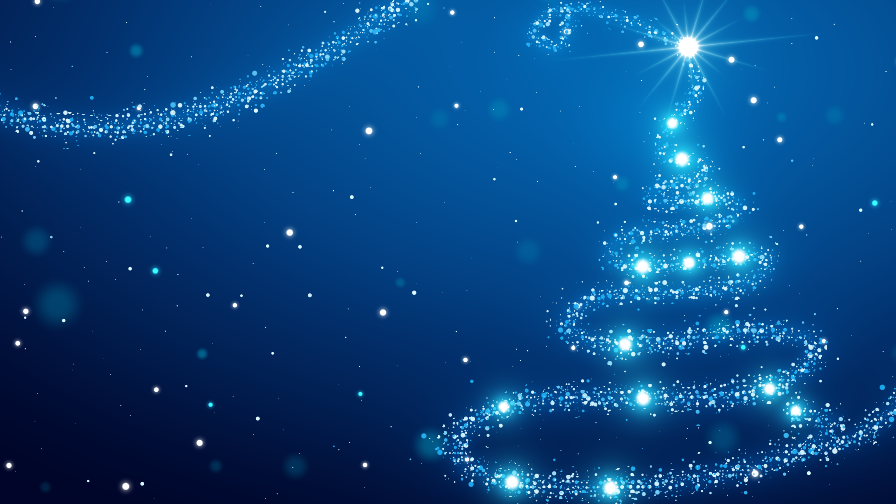
A Shadertoy shader for this background:

```glsl
const vec3 DEEP = vec3(0.0, 0.02, 0.16);
const vec3 MID = vec3(0.01, 0.21, 0.46);
const vec3 BRIGHT = vec3(0.01, 0.38, 0.67);
const vec3 AZURE = vec3(0.0, 0.45, 0.92);
const vec3 TEAL = vec3(0.0, 0.62, 0.75);
const vec3 CYAN = vec3(0.15, 0.80, 0.95);
const vec3 ICE = vec3(0.85, 0.97, 1.0);
const vec2 LIGHT_CENTER = vec2(1.25, 0.86);
const vec2 HAZE_CENTER = vec2(1.29, 0.76);
const vec2 STAR = vec2(1.366, 0.907);
const float STAR_TILT = 0.1;
const float PI = 3.14159265;
const int RAYS = 8;
const int TURNS = 12;
const int STEPS = 10;
const int LAMPS = 13;

// Turning points of the garland: x, y, sag of the span that follows
const vec3 TURN[13] = vec3[13](
    vec3(1.366, 0.907, 0.0), vec3(1.382, 0.833, 0.0), vec3(1.312, 0.704, 0.0),
    vec3(1.400, 0.664, 0.0), vec3(1.296, 0.611, 0.0), vec3(1.465, 0.595, 0.0),
    vec3(1.211, 0.495, 0.012), vec3(1.523, 0.486, 0.0), vec3(1.127, 0.356, 0.004),
    vec3(1.616, 0.310, 0.0), vec3(0.903, 0.109, 0.1), vec3(1.648, 0.162, 0.0),
    vec3(1.579, 0.185, 0.0));

// Lamp positions measured in turns along the garland
const float LAMP_AT[13] = float[13](1.62, 2.48, 4.59, 6.3, 6.5, 6.72, 8.32,
    9.23, 9.485, 9.76, 10.255, 10.445, 12.0);

vec3 hash3(vec2 p) {
    vec3 q = fract(p.xyx * vec3(0.1031, 0.1030, 0.0973));
    q += dot(q, q.yxz + 33.33);
    return fract((q.xxy + q.yzz) * q.zyx);
}

vec3 screen(vec3 base, vec3 light) {
    return base + (1.0 - base) * clamp(light, 0.0, 1.0);
}

float segmentDist(vec2 p, vec2 a, vec2 b) {
    vec2 ab = b - a;
    return length(p - a - ab * clamp(dot(p - a, ab) / dot(ab, ab), 0.0, 1.0));
}

vec2 garland(float t) {
    int i = min(int(t), TURNS - 1);
    float u = t - float(i);
    vec3 a = TURN[i], b = TURN[i + 1];
    float wave = 0.05 * abs(b.x - a.x) - 0.3 * a.z;
    return vec2(mix(a.x, b.x, 0.5 - 0.5 * cos(PI * u)),
                mix(a.y, b.y, u) - wave * sin(2.0 * PI * u) - a.z * sin(PI * u));
}

// Distances below are divided by the width of the ribbon
float garlandDist(vec2 p) {
    float d = 1e3;
    vec2 a = garland(0.0);
    for (int i = 1; i <= TURNS * STEPS; i++) {
        vec2 b = garland(float(i) / float(STEPS));
        d = min(d, segmentDist(p, a, b) / mix(0.021, 0.010, b.y));
        a = b;
    }
    return d;
}

float swooshDist(vec2 p, vec2 a, vec2 b, vec2 c, float width) {
    float d = 1e3;
    vec2 from = a;
    for (int i = 1; i <= STEPS; i++) {
        float t = float(i) / float(STEPS);
        vec2 to = mix(mix(a, b, t), mix(b, c, t), t);
        d = min(d, segmentDist(p, from, to));
        from = to;
    }
    return d / width;
}

// One random disc per cell: x is its coverage, y its random tone
vec2 dots(vec2 p, float cell, float seed, float chance, vec2 radii, float soft) {
    vec2 q = p / cell, id = floor(q) + seed;
    vec3 h = hash3(id), g = hash3(id + 57.0);
    float r = mix(radii.x, radii.y, g.x * g.x);
    float edge = max(soft * r, 1.0 / (iResolution.y * cell));
    float d = length(fract(q) - mix(vec2(r), vec2(1.0 - r), h.xy));
    return vec2(step(h.z, chance) * (1.0 - smoothstep(r - edge, r, d)), g.y);
}

void mainImage(out vec4 fragColor, in vec2 fragCoord) {
    vec2 p = fragCoord / iResolution.y;

    // Night gradient with a haze behind the tree top
    float fade = length((p - LIGHT_CENTER) * vec2(0.52, 0.95));
    vec3 col = mix(BRIGHT, MID, smoothstep(0.05, 0.62, fade));
    col = mix(col, DEEP, smoothstep(0.4, 1.02, fade));
    vec2 haze = p - HAZE_CENTER;
    col = screen(col, AZURE * 0.22 * exp(-dot(haze, haze) / 0.02));

    // Soft discs, glints, flakes and dust
    vec2 disc = dots(p, 0.23, 11.0, 0.6, vec2(0.06, 0.26), 0.8);
    col = mix(col, TEAL, disc.x * mix(0.15, 0.6, disc.y));
    vec2 glint = dots(p, 0.17, 31.0, 0.5, vec2(0.08, 0.14), 1.0);
    float core = smoothstep(0.7, 0.95, glint.x);
    col = screen(col, mix(CYAN, vec3(1.0), step(0.25, glint.y)) * (core + 0.5 * glint.x * glint.x));
    col = screen(col, ICE * dots(p, 0.11, 71.0, 0.25, vec2(0.03, 0.05), 0.4).x);
    col = screen(col, ICE * dots(p, 0.045, 93.0, 0.25, vec2(0.03, 0.05), 0.3).x);

    // Sparkling ribbons
    float d = garlandDist(p);
    d = min(d, swooshDist(p, vec2(-0.01, 0.78), vec2(0.347, 0.653), vec2(0.82, 1.01), 0.019));
    d = min(d, swooshDist(p, vec2(1.132, 0.972), vec2(1.116, 0.866), vec2(1.058, 0.931), 0.012));
    d = min(d, swooshDist(p, vec2(1.058, 0.931), vec2(1.088, 1.046), STAR, 0.010));
    d = min(d, swooshDist(p, vec2(1.62, 0.113), vec2(1.725, 0.125), vec2(1.79, 0.21), 0.016));
    col = screen(col, AZURE * (0.16 * exp(-0.6 * d * d) + 0.17 * exp(-0.3 * d)));
    float density = 0.68 * exp(-0.9 * d * d) + 0.08 * exp(-0.25 * d * d);
    for (int i = 0; i < 4; i++) {
        float layer = float(i);
        vec2 spark = dots(p + 0.013 * layer, 0.016 - 0.0025 * layer, 130.0 + 41.0 * layer,
                          density, vec2(0.17, 0.42), 0.4);
        col = mix(col, mix(CYAN * vec3(0.7, 0.85, 1.0), ICE, smoothstep(0.2, 0.7, spark.y)), spark.x * 0.95);
    }

    // Lamps on the garland
    for (int i = 0; i < LAMPS; i++) {
        float size = mix(0.75, 1.15, hash3(vec2(float(i), 5.0)).x);
        float r = length(p - garland(LAMP_AT[i])) / size;
        col = screen(col, CYAN * (0.65 * exp(-r * r / 0.0007) + 0.3 * exp(-r * r / 0.003)));
        col = screen(col, vec3(1.0 - smoothstep(0.007, 0.019, r)));
    }

    // Star with tapering rays
    vec2 s = p - STAR;
    float r = length(s);
    float shine = exp(-r * r / 0.0002) + 0.4 * exp(-r / 0.05);
    for (int i = 0; i < RAYS; i++) {
        float angle = STAR_TILT + PI * float(i) / float(RAYS);
        vec2 dir = vec2(cos(angle), sin(angle));
        float reach = i == 0 ? 0.28 : mix(0.09, 0.17, hash3(vec2(float(i), 19.0)).y);
        float taper = max(1.0 - abs(dot(s, dir)) / reach, 0.0);
        float across = abs(dot(s, vec2(-dir.y, dir.x)));
        shine += 0.6 * taper * exp(-across / (0.001 + 0.003 * taper));
    }
    col = screen(col, mix(CYAN, vec3(1.0), clamp(shine, 0.0, 1.0)) * shine);

    fragColor = vec4(col, 1.0);
}
```
